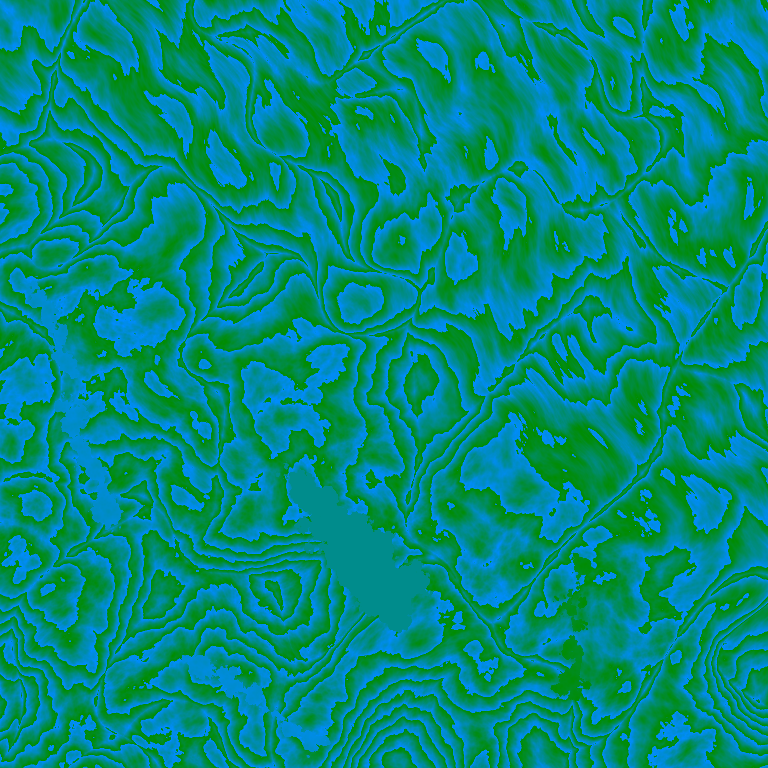
Reproduce this texture procedurally as a Shadertoy shader.

```glsl
const float GREEN_LEVEL = 0.55;

vec2 hash2(vec2 p) {
    vec3 q = fract(p.xyx * vec3(0.1031, 0.1030, 0.0973));
    q += dot(q, q.yzx + 33.33);
    return fract((q.xx + q.yz) * q.zy);
}

// Distances to the nearest and second nearest cell centre
vec2 cellular(vec2 p) {
    vec2 cell = floor(p), nearest = vec2(9.0);
    for (int y = -1; y <= 1; y++)
    for (int x = -1; x <= 1; x++) {
        vec2 id = cell + vec2(x, y);
        float d = length(id + hash2(id) - p);
        nearest = d < nearest.x ? vec2(d, nearest.x) : vec2(nearest.x, min(nearest.y, d));
    }
    return nearest;
}

// Fractal sum of rotated cellular layers
float layeredCells(vec2 p, int octaves, float falloff) {
    const mat2 turn = mat2(0.8, 0.6, -0.6, 0.8);
    float sum = 0.0, amp = 1.0;
    for (int i = 0; i < octaves; i++) {
        sum += amp * (cellular(p).x - 0.5);
        p = turn * p * 2.03 + 17.3;
        amp *= falloff;
    }
    return sum;
}

// Scattered rounded hills, a few of them much steeper
float hills(vec2 p) {
    vec2 cell = floor(p);
    float sum = 0.0;
    for (int y = -1; y <= 1; y++)
    for (int x = -1; x <= 1; x++) {
        vec2 id = cell + vec2(x, y);
        float rise = hash2(id + 41.0).x;
        float bump = max(0.0, 1.0 - length(id + hash2(id) - p));
        sum += rise * rise * rise * bump * bump * (3.0 - 2.0 * bump);
    }
    return sum;
}

vec2 waveWarp(vec2 p, float freq) {
    vec2 w = sin(p.yx * freq + vec2(0.7, 2.9));
    w += 0.6 * sin(p.yx * freq * 1.9 + p * freq + vec2(4.1, 1.3));
    return w + 0.4 * sin((p.yx - 0.6 * p) * freq * 3.7 + vec2(2.2, 5.0));
}

// Signed distance to a tapered stroke
float stroke(vec2 p, vec2 a, vec2 b, float ra, float rb) {
    vec2 ab = b - a;
    float t = clamp(dot(p - a, ab) / dot(ab, ab), 0.0, 1.0);
    return length(p - a - ab * t) - mix(ra, rb, t);
}

// Replaces the bands with an even level inside a shape
float flatten(float band, float level, float dist, float edge) {
    return mix(level, band, smoothstep(-edge, edge, dist));
}

// Rising ramp with a softened drop at each wrap
float sawtooth(float h, float width) {
    float f = fract(h), w = clamp(width, 0.001, 0.35);
    return min(f / (1.0 - w), (1.0 - f) / w);
}

float terrain(vec2 p, float streaked) {
    vec2 q = p + 0.012 * waveWarp(p, 13.0);
    vec2 along = vec2(0.45, -0.89), across = vec2(0.89, 0.45);
    vec2 stretched = vec2(dot(q, across), 0.36 * dot(q, along));
    float rough = layeredCells(q * 11.0 + 3.0, 5, 0.54);
    float streaks = layeredCells(stretched * 15.0 + 11.0, 5, 0.54);
    float h = 1.5 * mix(rough, streaks, streaked);

    // Thin ridges along the wandering borders of large cells
    vec2 ridge = cellular(q * 3.4 + 0.25 * waveWarp(p, 8.0) + 5.0);
    h += 1.3 * exp(-9.0 * (ridge.y - ridge.x));
    return h + mix(7.0, 2.0, streaked) * hills(q * 7.5 + 23.0);
}

void mainImage(out vec4 fragColor, in vec2 fragCoord) {
    vec2 p = fragCoord / iResolution.xy;
    float edge = 0.7 / iResolution.y;
    float streaked = smoothstep(0.7, 1.0, 0.6 * p.x + p.y);
    float height = terrain(p, streaked);
    float band = pow(sawtooth(height, 0.5 * fwidth(height)), 1.1);

    // Lake, pale channels and a dark gully with ragged shores
    float ragged = layeredCells(p * 30.0, 4, 0.6);
    vec2 s = p + 0.006 * waveWarp(p, 31.0);
    float shore = 0.028 * ragged;
    float mottled = 0.15 * ragged;
    band = flatten(band, 0.85 + mottled,
        stroke(s, vec2(0.05, 0.62), vec2(0.14, 0.33), 0.002, 0.009) + shore, edge);
    band = flatten(band, 0.88 + mottled,
        stroke(s, vec2(0.24, 0.14), vec2(0.42, 0.04), 0.004, 0.006) + shore, edge);
    band = flatten(band, 0.13 + mottled,
        stroke(s, vec2(0.755, 0.27), vec2(0.74, 0.11), 0.002, 0.008) + shore, edge);
    band = flatten(band, 0.55,
        stroke(s, vec2(0.38, 0.37), vec2(0.51, 0.23), 0.014, 0.042) + shore, edge);

    fragColor = vec4(0.0, GREEN_LEVEL, clamp(band, 0.0, 1.0), 1.0);
}
```
